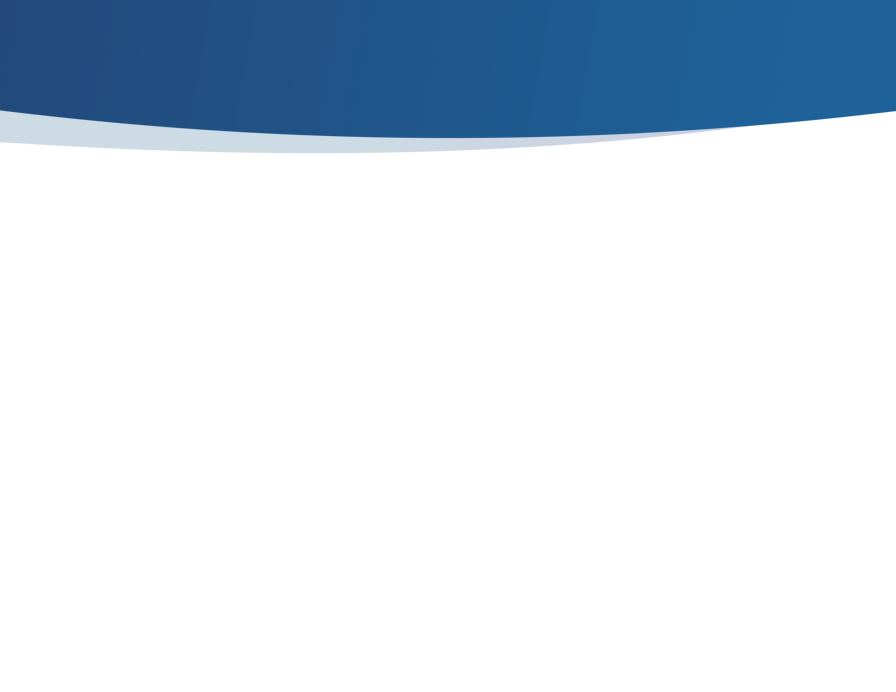
Reproduce this background procedurally as a Shadertoy shader.

```glsl
const vec3 PAPER = vec3(1.0);
const vec3 NAVY = vec3(0.137, 0.286, 0.482);
const vec3 AZURE = vec3(0.116, 0.384, 0.600);
const vec3 MIST = vec3(0.800, 0.858, 0.896);
const vec3 LILAC = vec3(0.800, 0.820, 0.885);

// Depth below the top edge of a hanging curve, with optional skew
float curveDepth(float x, float lowestX, float lowestDepth, float bend, float skew) {
    float d = x - lowestX;
    return lowestDepth - d * d * (bend + skew * d);
}

// Antialiased coverage above a curve
float coverAbove(float depth, float edge, float softness) {
    return smoothstep(-softness, softness, edge - depth);
}

// Slightly slanted blend between two colours
vec3 slantedGradient(vec2 p, vec3 startColor, vec3 endColor, float slant, float reach) {
    return mix(startColor, endColor, clamp((p.x + slant * p.y) / reach, 0.0, 1.0));
}

void mainImage(out vec4 fragColor, in vec2 fragCoord) {
    vec2 uv = fragCoord / iResolution.xy;
    vec2 p = vec2(uv.x, 1.0 - uv.y);
    float softness = 0.8 / iResolution.y;

    // Pale skewed swoosh under the header
    float swooshEdge = curveDepth(p.x, 0.3516, 0.2214, 0.1454, 0.0455);
    vec3 swoosh = mix(MIST, LILAC, smoothstep(0.35, 0.75, p.x));
    vec3 color = mix(PAPER, swoosh, coverAbove(p.y, swooshEdge, softness));

    // Blue header with a shallow curved base
    float headerEdge = curveDepth(p.x, 0.503, 0.1995, 0.158, 0.0);
    vec3 header = slantedGradient(p, NAVY, AZURE, 0.14, 0.9);
    color = mix(color, header, coverAbove(p.y, headerEdge, softness));

    fragColor = vec4(color, 1.0);
}
```
